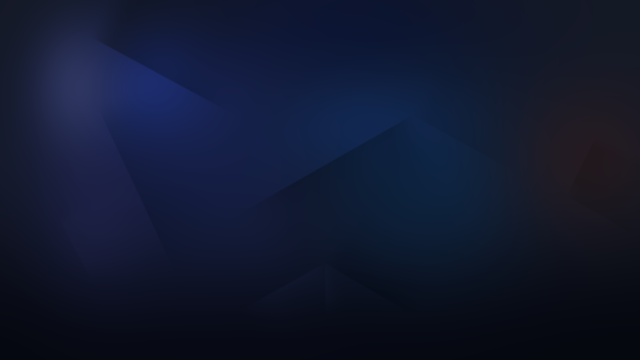
This background is drawn by a WebGL 1 fragment shader. Its source:

```glsl
precision highp float;
// Dark abstract backdrop: soft elliptical glows of blue, teal and umber
// blended over a vertical gradient, with faint folded facets on top.
// Positions are in canvas heights, with the origin at the lower left.

uniform vec2 u_resolution;

const float ASPECT = 16.0 / 9.0;
const float EDGE_SOFTNESS = 0.003;

const vec3 FLOOR_COLOR = vec3(0.022, 0.030, 0.062);
const vec3 HAZE_COLOR  = vec3(0.080, 0.098, 0.148);
const vec3 NAVY   = vec3(0.035, 0.068, 0.180);
const vec3 INDIGO = vec3(0.085, 0.122, 0.285);
const vec3 TEAL   = vec3(0.048, 0.148, 0.270);
const vec3 AZURE  = vec3(0.070, 0.165, 0.345);
const vec3 VIOLET = vec3(0.120, 0.130, 0.290);
const vec3 ROYAL  = vec3(0.115, 0.180, 0.455);
const vec3 SLATE  = vec3(0.200, 0.228, 0.400);
const vec3 UMBER  = vec3(0.155, 0.108, 0.128);

// Gaussian falloff around an elliptical centre.
float glow(vec2 p, vec2 center, vec2 radius) {
  vec2 q = (p - center) / radius;
  return exp(-dot(q, q));
}

// One-sided shade to the left of the segment a-b, fading with depth.
float crease(vec2 p, vec2 a, vec2 b, float depth) {
  vec2 along = b - a;
  float len = length(along);
  vec2 dir = along / len;
  vec2 rel = p - a;
  float t = dot(rel, dir) / len;
  float d = dot(rel, vec2(-dir.y, dir.x));
  float side = smoothstep(-EDGE_SOFTNESS, EDGE_SOFTNESS, d);
  float span = smoothstep(-0.04, 0.16, t) * (1.0 - smoothstep(0.6, 1.05, t));
  return side * span * exp(-max(d, 0.0) / depth);
}

vec3 glows(vec2 p) {
  vec3 c = mix(FLOOR_COLOR, HAZE_COLOR, smoothstep(0.02, 0.62, p.y));
  c = mix(c, NAVY, 0.92 * glow(p, vec2(0.95, 0.90), vec2(0.45, 0.24)));
  c = mix(c, INDIGO, 0.90 * glow(p, vec2(0.60, 0.56), vec2(0.46, 0.34)));
  c = mix(c, TEAL, 0.88 * glow(p, vec2(1.19, 0.51), vec2(0.29, 0.27)));
  c = mix(c, AZURE, 0.75 * glow(p, vec2(1.02, 0.65), vec2(0.24, 0.13)));
  c = mix(c, VIOLET, 0.70 * glow(p, vec2(0.27, 0.46), vec2(0.16, 0.24)));
  c = mix(c, ROYAL, 0.88 * glow(p, vec2(0.42, 0.76), vec2(0.20, 0.16)));
  c = mix(c, SLATE, 0.80 * glow(p, vec2(0.21, 0.76), vec2(0.11, 0.16)));
  c = mix(c, UMBER, 0.85 * glow(p, vec2(1.64, 0.56), vec2(0.21, 0.20)));
  return c;
}

vec3 facets(vec2 p) {
  vec2 roof = vec2(1.146, 0.680);
  vec2 peak = vec2(0.903, 0.269);
  vec2 corner = vec2(1.574, 0.456);
  vec3 c = vec3(0.0);

  // Left folds
  c -= vec3(0.030, 0.042, 0.110) * crease(p, vec2(0.255, 0.896), vec2(0.644, 0.685), 0.15);
  c -= vec3(0.026, 0.020, 0.035) * crease(p, vec2(0.273, 0.700), vec2(0.490, 0.236), 0.12);
  c += vec3(0.010, 0.010, 0.016) * crease(p, vec2(0.160, 0.400), vec2(0.260, 0.210), 0.08);

  // Central roof
  c -= vec3(0.020, 0.034, 0.080) * crease(p, roof, vec2(0.660, 0.403), 0.13);
  c -= vec3(0.004, 0.012, 0.022) * crease(p, roof, vec2(1.435, 0.520), 0.10);

  // Lower peak
  c += vec3(0.014, 0.018, 0.032) * crease(p, peak, vec2(0.670, 0.139), 0.06);
  c -= vec3(0.012, 0.014, 0.022) * crease(p, peak, vec2(1.157, 0.120), 0.08);
  c += vec3(0.010, 0.013, 0.020) * crease(p, peak, vec2(0.905, 0.120), 0.03);

  // Right corner
  c -= vec3(0.018, 0.014, 0.022) * crease(p, vec2(1.655, 0.618), corner, 0.10);
  c -= vec3(0.010, 0.008, 0.012) * crease(p, corner, vec2(1.760, 0.350), 0.08);
  return c;
}

void main() {
  vec2 p = gl_FragCoord.xy / u_resolution * vec2(ASPECT, 1.0);
  gl_FragColor = vec4(clamp(glows(p) + facets(p), 0.0, 1.0), 1.0);
}
```
